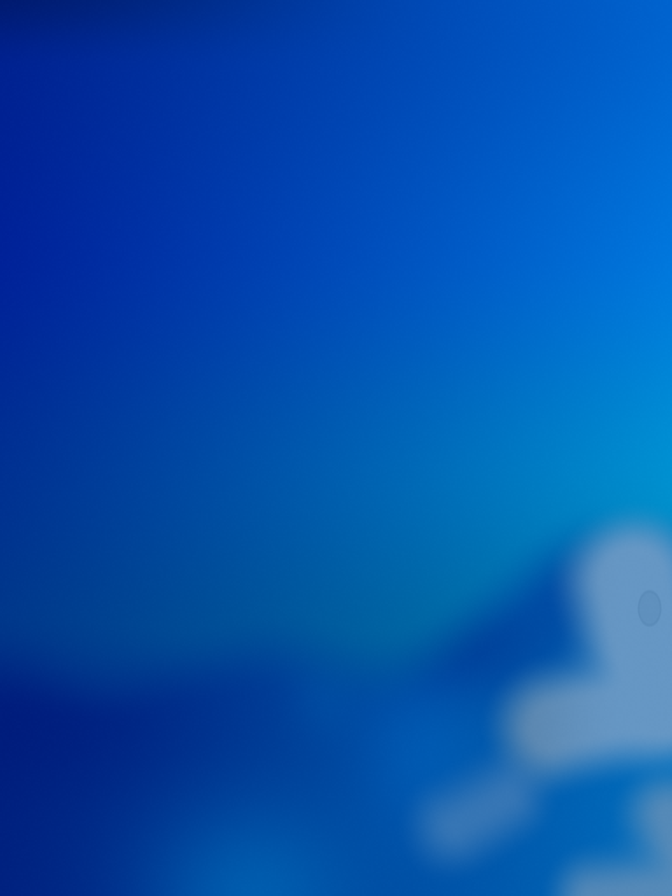
A WebGL 1 fragment shader for this texture:

```glsl
precision highp float;
// Deep blue evening sky with a dark hazy bank and soft, defocused clouds at lower right.

#define CLOUD_BLUR 0.032
#define CLOUD_MERGE 0.025
#define BANK_BLUR 0.05
#define WARP_AMOUNT 0.016
#define WARP_SCALE 9.0
#define GRAIN 0.006
#define CLOUD_COLOR vec3(0.42, 0.60, 0.77)
#define WISP_COLOR vec3(0.23, 0.47, 0.71)

uniform vec2 u_resolution;

float hash(vec2 p) {
  vec3 q = fract(vec3(p.xyx) * 0.1031);
  q += dot(q, q.yzx + 33.33);
  return fract((q.x + q.y) * q.z);
}

float noise(vec2 p) {
  vec2 i = floor(p);
  vec2 f = fract(p);
  f = f * f * (3.0 - 2.0 * f);
  return mix(mix(hash(i), hash(i + vec2(1.0, 0.0)), f.x),
             mix(hash(i + vec2(0.0, 1.0)), hash(i + vec2(1.0)), f.x), f.y);
}

float capsule(vec2 p, vec2 a, vec2 b, float radius) {
  vec2 ab = b - a;
  float t = clamp(dot(p - a, ab) / dot(ab, ab), 0.0, 1.0);
  return length(p - a - ab * t) - radius;
}

float smoothUnion(float a, float b, float k) {
  float h = clamp(0.5 + 0.5 * (b - a) / k, 0.0, 1.0);
  return mix(b, a, h) - k * h * (1.0 - h);
}

float glow(vec2 p, vec2 center, vec2 size) {
  vec2 d = (p - center) / size;
  return exp(-dot(d, d));
}

float softMask(float d, float blur) {
  return 1.0 - smoothstep(-blur, blur, d);
}

// Two vertical colour ramps blended from left to right.
vec3 skyColor(vec2 uv) {
  float upper = smoothstep(0.66, 1.0, uv.y);
  float middle = smoothstep(0.44, 0.74, uv.y);
  float lower = smoothstep(0.26, 0.50, uv.y);
  vec3 left = mix(vec3(0.0, 0.22, 0.54), vec3(0.0, 0.19, 0.57), lower);
  left = mix(left, vec3(0.0, 0.13, 0.60), middle);
  left = mix(left, vec3(0.0, 0.13, 0.56), upper);
  vec3 right = mix(vec3(0.0, 0.52, 0.70), vec3(0.0, 0.57, 0.82), lower);
  right = mix(right, vec3(0.0, 0.47, 0.87), middle);
  right = mix(right, vec3(0.0, 0.39, 0.81), upper);
  vec3 color = mix(left, right, pow(uv.x, 1.08));
  float corner = smoothstep(0.92, 1.02, uv.y) * (1.0 - smoothstep(0.0, 0.7, uv.x));
  return color * (1.0 - 0.24 * corner);
}

// Dark haze below the sky, with dim pockets and faint light patches.
vec3 bankColor(vec2 uv) {
  vec3 color = mix(vec3(0.0, 0.13, 0.50), vec3(0.0, 0.43, 0.74), pow(uv.x, 1.1));
  color -= vec3(0.0, 0.08, 0.06) * glow(uv, vec2(0.70, 0.28), vec2(0.15, 0.06));
  color -= vec3(0.0, 0.06, 0.04) * glow(uv, vec2(0.84, 0.35), vec2(0.07, 0.07));
  color -= vec3(0.0, 0.03, 0.02) * glow(uv, vec2(0.15, 0.19), vec2(0.22, 0.08));
  color += vec3(0.0, 0.13, 0.10) * glow(uv, vec2(0.36, 0.0), vec2(0.15, 0.10));
  color += vec3(0.0, 0.03, 0.02) * glow(uv, vec2(0.48, 0.22), vec2(0.05, 0.04));
  color += vec3(0.0, 0.04, 0.05) * glow(uv, vec2(0.62, 0.16), vec2(0.09, 0.10));
  return color;
}

void main() {
  vec2 uv = gl_FragCoord.xy / u_resolution;
  vec2 p = uv * vec2(0.75, 1.0);
  vec2 warp = vec2(noise(p * WARP_SCALE), noise(p * WARP_SCALE + 17.0)) - 0.5;
  vec2 q = p + warp * WARP_AMOUNT;

  // Sky and uneven top of the haze
  float edge = 0.252 + 0.14 * smoothstep(0.55, 0.9, uv.x);
  edge += 0.025 * exp(-pow((uv.x - 0.41) / 0.10, 2.0));
  edge += 0.015 * (1.0 - smoothstep(0.0, 0.15, uv.x));
  float bank = softMask(uv.y + warp.y * 0.03 - edge, BANK_BLUR);
  vec3 color = mix(skyColor(uv), bankColor(uv), bank);

  // Dim wisp, then the brighter clouds
  float wisp = capsule(q, vec2(0.508, 0.078), vec2(0.565, 0.112), 0.034);
  color = mix(color, WISP_COLOR, 0.92 * softMask(wisp, CLOUD_BLUR));

  float tower = capsule(q, vec2(0.708, 0.346), vec2(0.735, 0.225), 0.066);
  float shelf = capsule(q, vec2(0.618, 0.188), vec2(0.735, 0.212), 0.052);
  float cloud = smoothUnion(tower, shelf, CLOUD_MERGE);
  float shade = 0.88 + 0.12 * smoothstep(0.55, 0.70, p.x);
  color = mix(color, CLOUD_COLOR * shade, 0.95 * softMask(cloud, CLOUD_BLUR));

  float cornerCloud = capsule(q, vec2(0.75, 0.085), vec2(0.765, 0.03), 0.036);
  float baseCloud = capsule(q, vec2(0.668, -0.008), vec2(0.76, 0.0), 0.038);
  cloud = smoothUnion(cornerCloud, baseCloud, CLOUD_MERGE);
  color = mix(color, CLOUD_COLOR * 0.93, 0.85 * softMask(cloud, CLOUD_BLUR));

  // Faint oval blemish on the tall cloud
  float oval = length((p - vec2(0.725, 0.321)) / vec2(0.013, 0.020));
  color -= 0.025 * (1.0 - smoothstep(0.85, 1.1, oval));
  color -= 0.025 * (1.0 - smoothstep(0.0, 0.15, abs(oval - 0.95)));

  color += (hash(floor(p * 512.0)) - 0.5) * GRAIN;
  gl_FragColor = vec4(clamp(color, 0.0, 1.0), 1.0);
}
```
